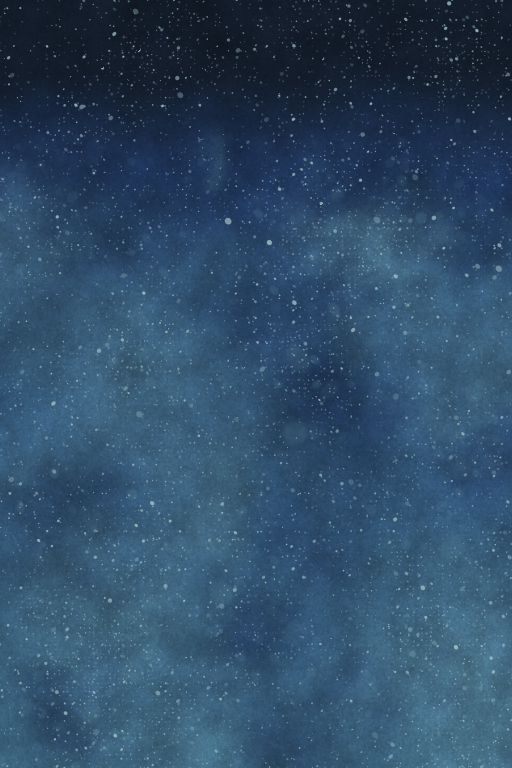
Write a WebGL 2 fragment shader that draws this background.

```glsl
#version 300 es
precision highp float;
// Deep blue watercolour sky, near-black above and misty teal below.
// A vertical gradient is tinted by noise-warped pools of light and shade,
// then covered with soft bokeh discs, paper grain and grids of drifting specks.

#define WARP 0.10
#define CLOUD_CONTRAST 0.30
#define GRAIN 0.075
#define BOKEH_STRENGTH 0.24
#define SPECK_STRENGTH 0.85
#define NIGHT vec3(0.072, 0.108, 0.160)
#define NAVY vec3(0.112, 0.195, 0.335)
#define BLUE vec3(0.178, 0.310, 0.438)
#define MIST vec3(0.225, 0.380, 0.480)
#define TEAL vec3(0.325, 0.490, 0.565)
#define SPECK vec3(0.640, 0.770, 0.790)

uniform vec2 u_resolution;
out vec4 fragColor;

// Pools: centre x, centre y (width = 1), radius, strength
const vec4 LIGHT[12] = vec4[12](
  vec4(0.74, 1.00, 0.13, 0.62), vec4(0.66, 1.08, 0.07, 0.35),
  vec4(0.26, 0.77, 0.20, 0.42), vec4(0.42, 0.51, 0.14, 0.45),
  vec4(0.93, 0.77, 0.16, 0.45), vec4(0.20, 0.31, 0.17, 0.40),
  vec4(0.88, 0.22, 0.19, 0.42), vec4(0.02, 1.02, 0.13, 0.36),
  vec4(0.05, 0.59, 0.09, 0.32), vec4(0.93, 0.04, 0.16, 0.40),
  vec4(0.38, 0.03, 0.16, 0.35), vec4(0.42, 1.17, 0.04, 0.25));
const vec4 SHADE[12] = vec4[12](
  vec4(0.64, 0.73, 0.14, 0.75), vec4(0.55, 0.92, 0.09, 0.55),
  vec4(0.20, 1.01, 0.11, 0.50), vec4(0.48, 0.23, 0.10, 0.70),
  vec4(0.15, 0.12, 0.10, 0.60), vec4(0.72, 0.14, 0.09, 0.55),
  vec4(0.96, 0.62, 0.10, 0.50), vec4(0.92, 1.02, 0.08, 0.50),
  vec4(0.12, 0.49, 0.12, 0.40), vec4(0.58, 0.05, 0.08, 0.50),
  vec4(0.62, 0.43, 0.10, 0.40), vec4(0.72, 1.18, 0.13, 0.40));
// Places where specks gather: centre and radius
const vec3 GATHER[8] = vec3[8](
  vec3(0.88, 1.36, 0.06), vec3(0.29, 1.39, 0.08), vec3(0.13, 1.23, 0.05),
  vec3(0.68, 1.05, 0.12), vec3(0.59, 0.82, 0.07), vec3(0.28, 0.80, 0.07),
  vec3(0.20, 0.18, 0.15), vec3(0.85, 0.30, 0.11));

// Integer hash giving three values in 0..1
vec3 hash3(vec2 cell, int seed) {
  uvec3 v = uvec3(ivec3(ivec2(cell), seed)) * 1664525u + 1013904223u;
  v.x += v.y * v.z; v.y += v.z * v.x; v.z += v.x * v.y;
  v ^= v >> 16u;
  v.x += v.y * v.z; v.y += v.z * v.x; v.z += v.x * v.y;
  return vec3(v >> 8u) / 16777216.0;
}

float cornerSlope(vec2 cell, vec2 offset) {
  float angle = 6.2832 * hash3(cell, 7).x;
  return dot(vec2(cos(angle), sin(angle)), offset);
}

float gradientNoise(vec2 p) {
  vec2 i = floor(p), f = fract(p), e = vec2(1, 0);
  vec2 w = f * f * f * (f * (f * 6.0 - 15.0) + 10.0);
  return mix(mix(cornerSlope(i, f), cornerSlope(i + e, f - e), w.x),
             mix(cornerSlope(i + e.yx, f - e.yx), cornerSlope(i + 1.0, f - 1.0), w.x), w.y);
}

float fbm(vec2 p) {
  float sum = 0.0, amp = 1.0;
  for (int i = 0; i < 5; i++) {
    sum += amp * gradientNoise(p);
    p = mat2(1.6, 1.2, -1.2, 1.6) * p + 3.7;
    amp *= 0.55;
  }
  return sum;
}

float pool(vec2 p, vec2 centre, float radius) {
  vec2 d = (p - centre) / radius;
  return exp(-dot(d, d));
}

// One jittered disc per grid cell, kept with the given chance
float discs(vec2 p, float cells, float radius, float blur, float chance, int seed) {
  vec2 cell = floor(p * cells);
  vec3 place = hash3(cell, seed), look = hash3(cell, seed + 50);
  vec2 d = p - (cell + 0.3 + 0.4 * place.xy) / cells;
  d += 0.35 * (look.z - 0.5) * d.yx;
  float r = radius * mix(0.5, 1.2, look.x);
  float shape = 1.0 - smoothstep(r - blur, r + blur, length(d));
  return shape * step(place.z, chance) * mix(0.25, 1.0, look.y * look.y);
}

void main() {
  vec2 uv = gl_FragCoord.xy / u_resolution;
  vec2 p = gl_FragCoord.xy / u_resolution.x;
  float pixel = 1.0 / u_resolution.x;

  // Vertical gradient with a cloudy boundary
  float cloud = fbm(p * 4.0 + 11.0);
  vec2 warped = p + WARP * vec2(fbm(p * 5.0), fbm(p * 5.0 + 23.0));
  float h = uv.y + 0.04 * cloud;
  vec3 color = mix(MIST, BLUE, smoothstep(0.0, 0.45, h));
  color = mix(color, NAVY, smoothstep(0.62, 0.78, h));
  color = mix(color, NIGHT, smoothstep(0.77, 0.92, h));

  // Pools of light and shade, with cloud mottling
  for (int i = 0; i < 12; i++) {
    color = mix(color, TEAL, LIGHT[i].w * pool(warped, LIGHT[i].xy, LIGHT[i].z));
    color = mix(color, NAVY, SHADE[i].w * pool(warped, SHADE[i].xy, SHADE[i].z));
  }
  color *= 1.0 + CLOUD_CONTRAST * (0.6 * cloud + 0.5 * fbm(p * 14.0));

  // Paper grain
  color *= 1.0 + GRAIN * (gradientNoise(p * 110.0) + 1.5 * gradientNoise(p * 210.0));

  // Density of specks
  float gather = 0.0;
  for (int i = 0; i < 8; i++) gather += pool(p, GATHER[i].xy, GATHER[i].z);
  float density = clamp(0.45 + 0.7 * gather + 0.5 * fbm(p * 6.0 + 40.0), 0.1, 1.4);

  // Soft bokeh, fading out toward the night
  float bokeh = discs(p, 13.0, 0.020, 0.008, 0.4 * density, 1)
              + discs(p + 0.37, 28.0, 0.009, 0.004, 0.5 * density, 2);
  color = mix(color, TEAL * 1.1, BOKEH_STRENGTH * bokeh * (1.0 - smoothstep(0.7, 0.9, uv.y)));

  // Specks: each layer is finer and denser than the last
  float specks = 0.0, cells = 24.0, radius = 0.0055;
  for (int i = 0; i < 5; i++) {
    float chance = (0.10 + 0.06 * float(i)) * density;
    specks = max(specks, discs(p + 0.19 * float(i), cells, radius, 0.7 * pixel, chance, 10 + i));
    cells *= 1.5;
    radius *= 0.7;
  }
  color = mix(color, SPECK, SPECK_STRENGTH * specks);
  fragColor = vec4(color, 1.0);
}
```
